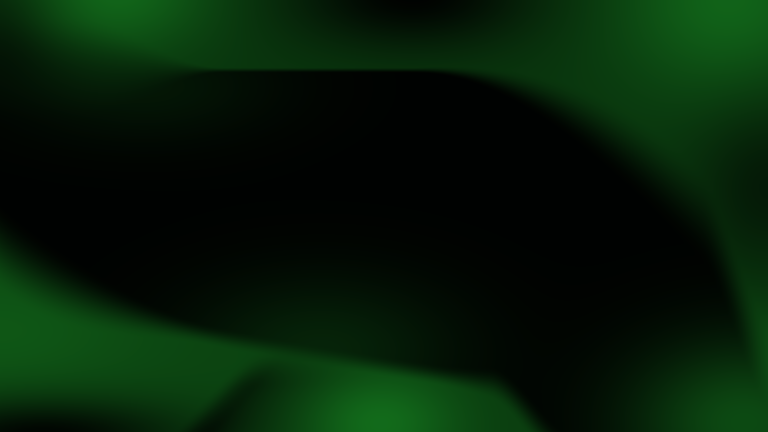
Reproduce this background procedurally as a Shadertoy shader.

```glsl
#define SPAN vec2(16.0, 9.0)
#define TINT vec3(0.17, 1.0, 0.25)
#define AMBIENT 0.008
#define UPPER_LIGHT 0.20
#define LOWER_LIGHT 0.28
#define FOLD_DEPTH 0.20

// Soft elliptical spot with a peak of one
float glow(vec2 p, vec2 center, vec2 radius) {
    vec2 d = (p - center) / radius;
    return exp(-dot(d, d));
}

// Lower border of the upper veil: level, then falling to the right
float upperEdge(float x) {
    float t = max(x - 8.8, 0.0);
    return 7.54 - 0.09 * t * t - 1.5 * smoothstep(5.8, 7.2, t);
}

// Upper border of the lower veil: sloping, with a steep right end
float lowerEdge(float x) {
    return 2.55 - 0.15 * x + 1.3 * exp(-0.55 * x)
         - 1.3 * smoothstep(10.2, 12.0, x);
}

float upperVeil(vec2 p) {
    float softness = 0.06 + 0.9 * smoothstep(8.5, 14.5, p.x)
                   + 1.1 * smoothstep(4.6, 1.5, p.x);
    float mask = smoothstep(-softness, softness, p.y - upperEdge(p.x));

    float light = UPPER_LIGHT;
    light += 0.19 * glow(p, vec2(2.4, 9.2), vec2(2.0, 1.3));
    light += 0.18 * glow(p, vec2(15.2, 9.0), vec2(2.3, 2.0));
    light -= 0.20 * glow(p, vec2(8.6, 9.1), vec2(2.5, 1.1));
    light -= 0.12 * glow(p, vec2(0.0, 8.0), vec2(1.3, 1.6));
    light -= 0.11 * glow(p, vec2(16.0, 5.2), vec2(1.5, 1.9));

    // Faint spill under the left part
    float spill = 0.08 * glow(p, vec2(3.0, 7.2), vec2(2.7, 1.1));
    return mask * max(light, 0.0) + (1.0 - mask) * spill;
}

float lowerVeil(vec2 p) {
    float softness = 0.22 + 0.7 * smoothstep(4.5, 0.0, p.x)
                   + 0.25 * smoothstep(9.0, 11.5, p.x);
    float mask = smoothstep(-softness, softness, lowerEdge(p.x) - p.y);

    float light = LOWER_LIGHT - 0.005 * p.x;
    light += 0.05 * glow(p, vec2(0.3, 2.1), vec2(2.5, 1.2));
    light += 0.18 * glow(p, vec2(7.9, 0.2), vec2(1.6, 1.1));
    light -= 0.27 * glow(p, vec2(0.8, -0.1), vec2(3.0, 0.8));

    // Diagonal fold, dark on its right side
    float side = p.x - 4.0 - 0.93 * p.y;
    float fold = smoothstep(-0.4, 0.5, side) * exp(-0.8 * max(side, 0.0));
    light -= FOLD_DEPTH * fold * smoothstep(1.8, 0.9, p.y);

    // Haze rising above the border
    float haze = 0.13 * glow(p, vec2(6.7, 1.7), vec2(2.8, 1.5));
    return mask * max(light, 0.0) + (1.0 - mask) * haze;
}

void mainImage(out vec4 fragColor, in vec2 fragCoord) {
    vec2 p = fragCoord / iResolution.xy * SPAN;
    float cornerGlow = 0.28 * glow(p, vec2(15.5, 0.2), vec2(2.4, 1.7));
    float light = AMBIENT + upperVeil(p) + lowerVeil(p) + cornerGlow;
    fragColor = vec4(TINT * light, 1.0);
}
```
